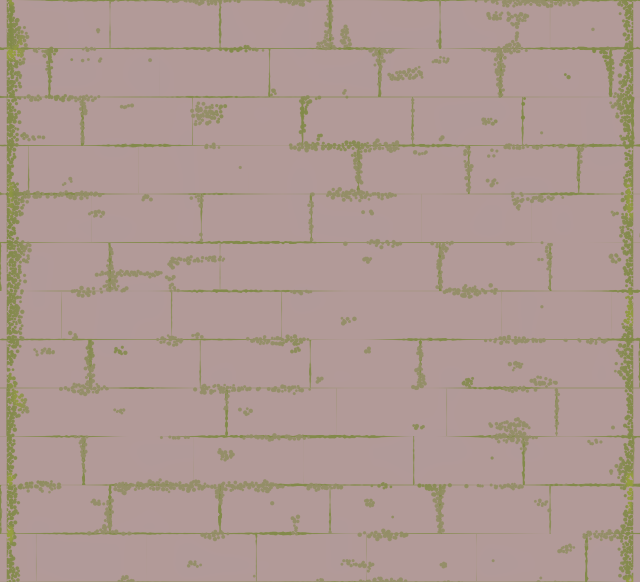
Reproduce this texture procedurally as a Shadertoy shader.

```glsl
const vec3 STONE = vec3(0.700, 0.604, 0.597);
const vec3 MAUVE = vec3(0.685, 0.600, 0.605);
const vec3 MOSS_DEEP = vec3(0.490, 0.535, 0.255);
const vec3 MOSS_PALE = vec3(0.575, 0.555, 0.400);
const vec3 MOSS_BRIGHT = vec3(0.580, 0.620, 0.230);
const float ROWS = 12.0;
const float BRICK_WIDTH = 0.1719;
const float BORDER = 0.0105;
const float LEAF_CELL = 0.0044;

// Sideways shift of each course, in brick widths
const float SHIFT[12] = float[12](0.0, 0.45, 0.75, 0.26, 0.83, 0.0,
                                  0.56, 0.82, 0.06, 0.76, 0.0, 0.33);

float hash(vec2 p) {
    vec3 q = fract(vec3(p.xyx) * 0.1031);
    q += dot(q, q.yzx + 33.33);
    return fract((q.x + q.y) * q.z);
}

float noise(vec2 p) {
    vec2 i = floor(p), f = fract(p);
    f = f * f * (3.0 - 2.0 * f);
    return mix(mix(hash(i), hash(i + vec2(1, 0)), f.x),
               mix(hash(i + vec2(0, 1)), hash(i + vec2(1, 1)), f.x), f.y);
}

// One at the core, zero from the given reach outward; zero when reach is zero
float falloff(float d, float reach) {
    return clamp((reach - d) / (0.6 * reach + 0.00001), 0.0, 1.0);
}

// Nearest upright joint: x offset, height within course, column, row
vec4 uprightJoint(vec2 p, vec2 brick) {
    float row = floor(p.y / brick.y);
    float x = p.x / brick.x - SHIFT[int(mod(row, ROWS))];
    float col = floor(x + 0.5);
    float slip = 0.1 * step(0.93, hash(vec2(col, row) + 71.0));
    return vec4((x - col - slip) * brick.x, fract(p.y / brick.y), col, row);
}

// Nearest level joint: y offset, row
vec2 levelJoint(vec2 p, vec2 brick) {
    float row = floor(p.y / brick.y + 0.5);
    return vec2(p.y - row * brick.y, row);
}

// Distance inward from the two side borders
float borderDepth(vec2 p) {
    return min(p.x - BORDER, 1.0 - BORDER - p.x);
}

float borderMoss(vec2 p) {
    float swell = noise(vec2(p.y * 19.0, floor(p.x * 2.0) * 9.0));
    return falloff(borderDepth(p), 0.014 + 0.028 * swell * swell);
}

// Chance that a leaf grows at p
float mossDensity(vec2 p, vec2 brick) {
    vec4 up = uprightJoint(p, brick);
    vec2 id = up.zw;
    float along = hash(id + 13.0) > 0.25 ? up.y : 1.0 - up.y;
    float taper = max(1.0 - along / mix(0.25, 1.1, hash(id + 29.0)), 0.0);
    float vigour = smoothstep(0.45, 0.85, hash(id + 5.0));
    float side = 0.008 * (hash(id + 57.0) - 0.5) * taper;
    float halfWidth = vigour * step(0.01, taper) * (0.005 + 0.010 * taper * taper);
    float hanging = falloff(abs(up.x - side), halfWidth);

    // Wider tuft where the upright meets the course
    float tuft = falloff(length(vec2(up.x - side * 3.0, along * brick.y * 3.5)), 0.032 * vigour);

    vec2 level = levelJoint(p, brick);
    float patchy = noise(vec2(p.x * 15.0, level.y * 7.3 + 3.0));
    float spread = 0.010 * smoothstep(0.60, 0.90, patchy);
    float creeping = falloff(abs(level.x - 0.0015), spread);

    float stray = 0.8 * smoothstep(0.87, 0.93, noise(p * vec2(26.0, 42.0) + 8.0));
    float jointed = 0.9 * max(hanging, max(creeping, tuft));
    return max(max(jointed, stray), borderMoss(p));
}

// Coverage by small jittered leaves
float leaves(vec2 p, vec2 brick, float px) {
    vec2 cell = floor(p / LEAF_CELL);
    float cover = 0.0;
    for (int j = -1; j <= 1; j++)
    for (int i = -1; i <= 1; i++) {
        vec2 id = cell + vec2(i, j);
        vec2 centre = (id + vec2(hash(id + 17.0), hash(id + 43.0))) * LEAF_CELL;
        float radius = LEAF_CELL * mix(0.45, 0.8, hash(id + 91.0));
        float grows = step(hash(id + 131.0) + 0.02, mossDensity(centre, brick));
        float disc = smoothstep(px, -px, length(p - centre) - radius);
        cover = max(cover, grows * disc);
    }
    return cover * smoothstep(-px, px, borderDepth(p));
}

float stroke(float d, float halfWidth, float px) {
    return smoothstep(halfWidth + px, halfWidth - px, abs(d));
}

// Fine joint lines of uneven strength and thickness
float jointLines(vec2 p, vec2 brick, float px) {
    float rough = noise(p * 260.0);
    vec2 level = levelJoint(p, brick);
    float levelWear = noise(vec2(p.x * 9.0, level.y * 5.7));
    float levelWidth = 0.0006 + 0.0026 * rough * smoothstep(0.5, 0.85, levelWear);
    float levelLine = stroke(level.x, levelWidth, px) * smoothstep(0.05, 0.6, levelWear);
    vec4 up = uprightJoint(p, brick);
    float upWear = hash(up.zw + 5.0) * mix(0.6, 1.2, noise(vec2(up.y * 3.0, up.z + up.w * 9.0)));
    float upWidth = 0.0005 + 0.0030 * rough * smoothstep(0.3, 0.7, upWear);
    return max(levelLine, stroke(up.x, upWidth, px) * smoothstep(0.05, 0.55, upWear));
}

void mainImage(out vec4 fragColor, in vec2 fragCoord) {
    float px = 0.7 / iResolution.x;
    vec2 p = vec2(fragCoord.x, iResolution.y - fragCoord.y) / iResolution.x;
    vec2 brick = vec2(BRICK_WIDTH, iResolution.y / iResolution.x / ROWS);

    // Stone with faint stains, then joints
    vec3 color = mix(STONE, MAUVE, 0.5 * smoothstep(0.65, 0.95, noise(p * 17.0)));
    color = mix(color, MOSS_DEEP, 0.9 * jointLines(p, brick, px));

    // Moss, greener along the borders
    float border = smoothstep(0.04, 0.005, borderDepth(p));
    float green = max(0.8 * border, smoothstep(0.65, 0.95, noise(p * 11.0 + 4.0)));
    vec3 moss = mix(MOSS_PALE, MOSS_DEEP, green);
    moss = mix(moss, MOSS_BRIGHT, border * smoothstep(0.75, 0.95, noise(p * vec2(60.0, 24.0))));
    color = mix(color, moss, 0.95 * leaves(p, brick, px));
    fragColor = vec4(color, 1.0);
}
```
